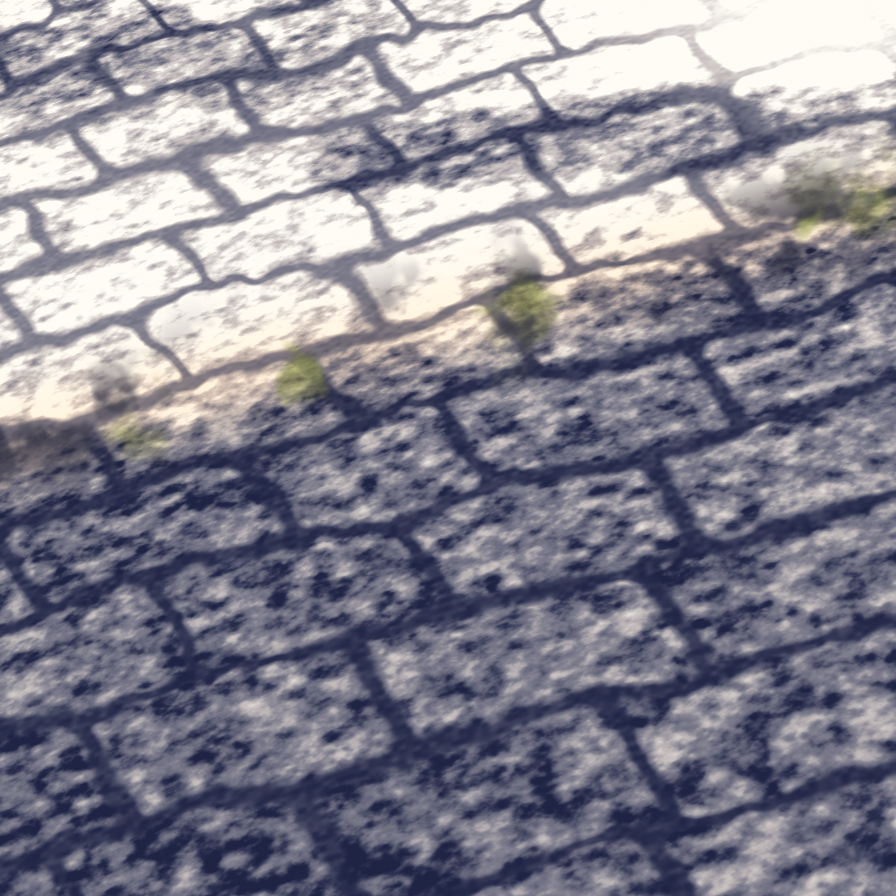
A Shadertoy shader for this texture:

```glsl
float hash(vec2 p) {
    return fract(sin(dot(p, vec2(127.1, 311.7))) * 43758.5453);
}

float noise(vec2 p) {
    vec2 i = floor(p), f = fract(p);
    f = f * f * (3.0 - 2.0 * f);
    return mix(mix(hash(i), hash(i + vec2(1, 0)), f.x),
               mix(hash(i + vec2(0, 1)), hash(i + vec2(1, 1)), f.x), f.y);
}

float fbm(vec2 p) {
    float sum = 0.0, amp = 0.53;
    for (int i = 0; i < 4; i++) {
        sum += amp * noise(p);
        p = mat2(1.6, 1.2, -1.2, 1.6) * p + 7.3;
        amp *= 0.5;
    }
    return sum;
}

// Faded film tones, from blue shadow to warm white
vec3 toneRamp(float v) {
    vec3 c = mix(vec3(0.12, 0.14, 0.27), vec3(0.46, 0.46, 0.53), smoothstep(-0.05, 0.36, v));
    c = mix(c, vec3(0.76, 0.73, 0.73), smoothstep(0.3, 0.68, v));
    return mix(c, vec3(1.0, 0.99, 0.96), smoothstep(0.6, 1.0, v));
}

// x: distance to the nearest joint, y: random value of the stone
vec2 paving(vec2 p) {
    float q = p.y - 0.27 * (p.x - 0.5) - 0.01;
    float depth = 1.0 - 0.388 * q;
    float course = 5.84 * q / depth;
    float row = floor(course), f = course - row;
    float rowDist = min(f, 1.0 - f) * depth * depth / 5.84;

    // Slanted end joints, one scale per course
    float rowDepth = 5.84 / (5.84 + 0.388 * (row + 0.5));
    float len = 0.35 * pow(rowDepth, 1.6);
    float anchor = min(0.4 + 0.045 * row, 0.605);
    float u = (p.x - anchor + 0.08 * rowDepth * (f - 0.5)) / len;
    float n = floor(u + 0.5);
    float d = u - n - 0.2 * (hash(vec2(n, row)) - 0.5);
    float endDist = abs(d) * len * 0.8;

    // Rounded corners
    float r = 0.022 * depth;
    float dist = r - length(max(r - vec2(rowDist, endDist), 0.0));
    return vec2(dist, hash(vec2(n + step(0.0, d), row + 17.0)));
}

void mainImage(out vec4 fragColor, in vec2 fragCoord) {
    vec2 p = fragCoord / iResolution.xy;
    float q = p.y - 0.27 * (p.x - 0.5);
    float depth = 1.0 - 0.388 * q;
    vec2 ground = vec2(p.x - 0.5, q) / depth;

    // Uneven stone outlines
    vec2 warp = vec2(noise(p * 9.0), noise(p * 9.0 + 40.0)) - 0.5;
    vec2 chip = vec2(noise(p * 42.0), noise(p * 42.0 + 80.0)) - 0.5;
    vec2 stone = paving(p + 0.024 * warp + 0.010 * chip);
    float width = depth * (0.005 + 0.009 * noise(p * 13.0 + 5.0));
    float joint = 1.0 - smoothstep(0.3, 1.6, stone.x / width);

    // Sunlight over the far courses, broken by dappled shade
    float patches = fbm(p * vec2(9.0, 13.0) + 3.0);
    float sun = smoothstep(0.58, 0.70, q + 0.16 * (patches - 0.5));
    float band = p.y - 0.83 - 0.09 * (p.x - 0.5) + 0.05 * (patches - 0.5);
    float shade = smoothstep(0.33, 0.39, p.x) * (1.0 - smoothstep(0.03, 0.055, abs(band)));
    float corner = smoothstep(0.8, 0.95, p.y) * (1.0 - smoothstep(0.2, 0.6, p.x));
    shade = max(shade, corner * smoothstep(0.38, 0.58, patches));
    sun *= 1.0 - 0.85 * shade;

    // Mottled granite
    float grain = fbm(ground * vec2(36.0, 56.0));
    float fine = noise(ground * vec2(110.0, 150.0));
    float tone = 0.28 + 1.15 * (grain - 0.5) + 0.14 * (fine - 0.5);
    tone += 0.10 * (stone.y - 0.5) + 0.20 * q + 0.08 * (p.x - 0.5);
    tone -= 0.08 * (1.0 - smoothstep(1.0, 3.5, stone.x / width));
    tone += 0.58 * sun;
    tone = mix(tone, -0.02 + 0.30 * sun + 0.12 * fine, 0.92 * joint);

    // Overexposed far corner
    tone += 0.6 * smoothstep(0.28, 0.02, length((p - vec2(0.92, 1.0)) * vec2(0.8, 1.5)));
    vec3 color = toneRamp(tone);

    // Brown dust and moss where sun meets shadow
    float verge = exp(-pow((q - 0.64) / 0.055, 2.0));
    color *= mix(vec3(1.0), vec3(1.03, 0.97, 0.91), verge);
    float moss = verge * smoothstep(0.56, 0.72, fbm(p * 12.0 + 21.0));
    color = mix(color, vec3(0.50, 0.52, 0.30) * (0.5 + grain), 0.75 * moss);
    float soil = verge * smoothstep(0.58, 0.72, fbm(p * 14.0 + 60.0));
    color = mix(color, vec3(0.19, 0.19, 0.26), 0.8 * soil);

    fragColor = vec4(clamp(color, 0.0, 1.0), 1.0);
}
```
